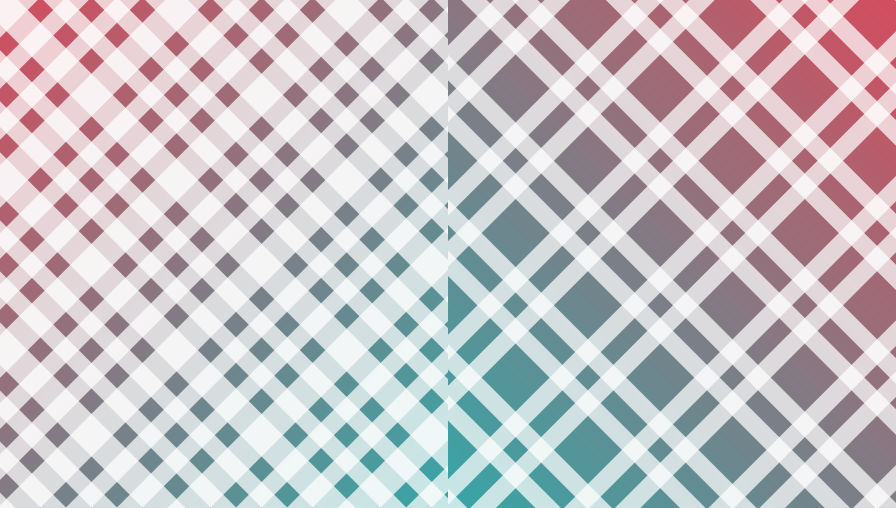
Write a WebGL 2 fragment shader that draws this pattern.

```glsl
#version 300 es
precision highp float;
// Two diagonal plaids side by side: a tight gingham left, an open tartan right.
// Translucent white bars cross at 45 degrees over a red to teal gradient that is
// mirrored about the centre seam. Lengths are in bar units, 59.73 per height.

uniform vec2 u_resolution;
out vec4 fragColor;

// Distance from the nearest repeat centre along each axis
vec2 fold(vec2 v, float period) {
    return abs(mod(v + 0.5 * period, period) - 0.5 * period);
}

// Rotate by 45 degrees, keeping the diagonals as the unit of length
vec2 diagonal(vec2 p) {
    return vec2(p.x + p.y, p.x - p.y);
}

// Signed depth inside the bars, positive on white: two narrow and one wide bar
vec2 ginghamBars(vec2 p) {
    vec2 d = fold(diagonal(p), 20.0);
    return max(1.5 - abs(d - 3.0), d - 7.5);
}

// A pair of narrow bars around each large open square
vec2 tartanBars(vec2 p) {
    vec2 d = fold(diagonal(p), 17.0);
    return 1.5 - abs(d - 5.5);
}

// Lay both bar directions over the ground; crossings become whiter
vec3 weave(vec3 ground, vec2 depth, float pixel) {
    vec2 cover = clamp(depth / (1.414 * pixel) + 0.5, 0.0, 1.0);
    vec2 show = 1.0 - 0.72 * cover;
    return mix(vec3(1.0), ground, show.x * show.y);
}

void main() {
    float pixel = 59.73 / u_resolution.y;
    vec2 p = (gl_FragCoord.xy - vec2(0.5 * u_resolution.x, 0.0)) * pixel;
    float halfWidth = 0.5 * u_resolution.x * pixel;

    // Mirrored gradient, teal at the foot of the seam and red in the top corners
    float rise = (abs(p.x) + p.y) / (halfWidth + 59.73);
    vec3 teal = vec3(0.21, 0.65, 0.655);
    vec3 red = vec3(0.83, 0.30, 0.37);
    vec3 ground = mix(teal, red, rise);

    vec3 gingham = weave(ground, ginghamBars(p - vec2(-11.92, 28.56)), pixel);
    vec3 tartan = weave(ground, tartanBars(p - vec2(7.95, 32.33)), pixel);

    // Join the panels at the seam
    float seam = clamp(p.x / pixel + 0.5, 0.0, 1.0);
    fragColor = vec4(mix(gingham, tartan, seam), 1.0);
}
```
